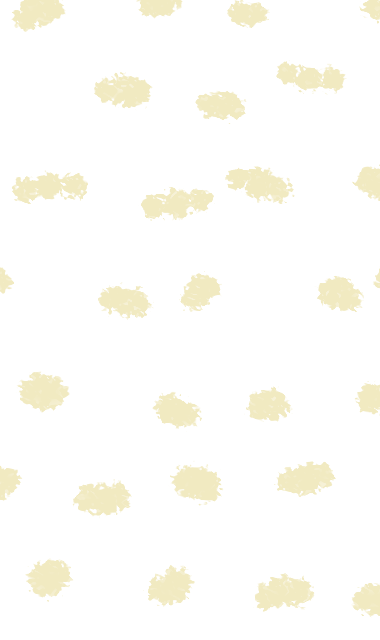
A WebGL 1 fragment shader for this pattern:

```glsl
precision highp float;
// Scattered cream chalk daubs with frayed, dry-brush edges on white paper.

uniform vec2 u_resolution;

// Lengths are fractions of the canvas height.
#define CELL vec2(0.165, 0.155)   // spacing of the daubs
#define JITTER vec2(0.42, 0.44)   // scatter inside a cell
#define RADIUS 0.0235             // mean half thickness of a daub
#define STRETCH 0.040             // largest half length of its spine
#define TILT 0.35                 // largest slant in radians
#define FRAY 0.0085               // depth of the ragged edge
#define GRAIN 185.0               // flecks per canvas height
#define SCUFF 0.75                // strength of the pale inner marks
#define PAPER vec3(1.0)
#define CREAM vec3(0.945, 0.917, 0.757)
#define PALE vec3(0.972, 0.955, 0.870)

float hash(vec2 p) {
  vec3 q = fract(vec3(p.xyx) * 0.1031);
  q += dot(q, q.yzx + 33.33);
  return fract((q.x + q.y) * q.z);
}

vec2 hash2(vec2 p) {
  return vec2(hash(p), hash(p + vec2(41.7, 17.3)));
}

float noise(vec2 p) {
  vec2 i = floor(p), f = fract(p);
  f = f * f * (3.0 - 2.0 * f);
  return mix(mix(hash(i), hash(i + vec2(1.0, 0.0)), f.x),
             mix(hash(i + vec2(0.0, 1.0)), hash(i + vec2(1.0, 1.0)), f.x), f.y);
}

float smoothMin(float a, float b, float k) {
  float h = max(k - abs(a - b), 0.0) / k;
  return min(a, b) - 0.25 * k * h * h;
}

// Signed distance to one daub: three lobes along a slanted spine.
float daub(vec2 p, vec2 id, float size) {
  float angle = TILT * (2.0 * hash(id + 5.1) - 0.8);
  float c = cos(angle), s = sin(angle);
  p = vec2(c * p.x + s * p.y, c * p.y - s * p.x);
  float stretch = hash(id + 9.4);
  float spine = size * mix(0.010, STRETCH, stretch * stretch);
  float radius = size * RADIUS * mix(0.88, 1.12, hash(id + 13.6));
  float d = 1.0;
  for (int i = -1; i <= 1; i++) {
    float k = float(i);
    vec2 r = hash2(id + 19.0 + 7.0 * k);
    vec2 center = vec2(k * spine, radius * 0.4 * (r.x - 0.5));
    float lobe = radius * mix(1.0, mix(0.72, 1.0, r.y), abs(k));
    d = smoothMin(d, length(p - center) - lobe, 0.010);
  }
  return d;
}

// Distance to the nearest daub in staggered, jittered rows.
float daubField(vec2 p) {
  float row = floor(p.y / CELL.y);
  float d = 1.0;
  for (int j = -1; j <= 1; j++) {
    float y = row + float(j);
    float shift = 0.5 * mod(y, 2.0);
    float column = floor(p.x / CELL.x - shift);
    for (int i = -1; i <= 1; i++) {
      vec2 id = vec2(column + float(i), y);
      vec2 offset = JITTER * (hash2(id + 63.0) - 0.5);
      vec2 center = (id + vec2(shift, 0.0) + 0.5 + offset) * CELL;
      float size = mix(1.12, 0.86, clamp(center.y, 0.0, 1.0));
      d = min(d, daub(p - center, id + 30.0, size));
    }
  }
  return d;
}

void main() {
  float pixel = 1.0 / u_resolution.y;
  vec2 p = gl_FragCoord.xy * pixel;

  // Broad wobble of the outline plus short slanted flecks.
  float wobble = noise(p * 45.0 + 8.0) - 0.5;
  vec2 g = mat2(0.87, 0.50, -0.50, 0.87) * p * GRAIN * vec2(0.85, 1.1);
  g += 1.2 * noise(p * 90.0);
  float fleck = 0.7 * noise(g) + 0.3 * noise(g * 1.9 + 31.0) - 0.5;

  float d = daubField(p) + 0.006 * wobble;
  float edge = d + 2.0 * FRAY * fleck;
  float ink = 1.0 - smoothstep(-1.2 * pixel, 1.2 * pixel, edge);

  // Pale scuffs, gathered in patches and toward the rim.
  float patches = smoothstep(0.40, 0.75, noise(p * 30.0 + 70.0));
  float rim = smoothstep(-0.020, -0.003, d);
  float scratch = smoothstep(0.70, 0.88, noise(g * 1.1 + 90.0));
  float scuff = SCUFF * scratch * max(patches, 0.7 * rim);

  gl_FragColor = vec4(mix(PAPER, mix(CREAM, PALE, scuff), ink), 1.0);
}
```
